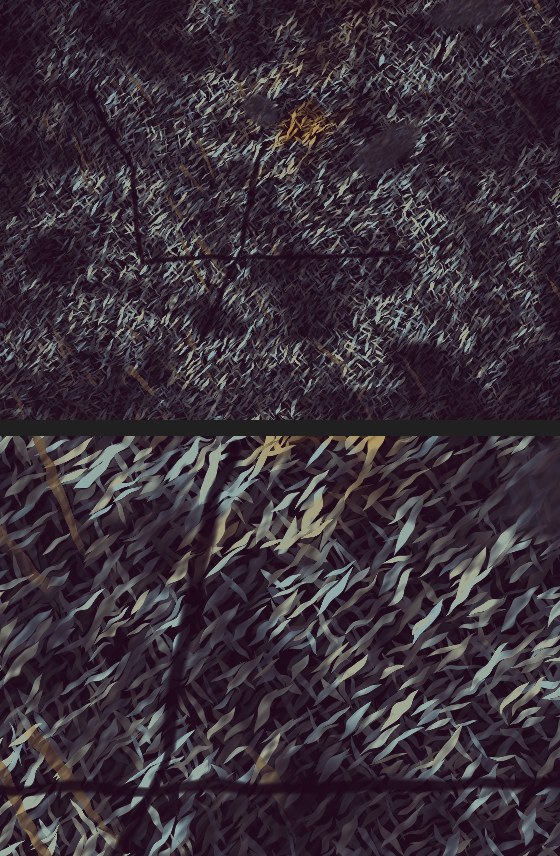
Top: the whole. Bottom: its middle third, enlarged.
This texture is drawn by a Shadertoy shader. Its source:

```glsl
// A thin rock section between crossed polarisers: pale slivers on plum black.
// Jittered grids of lens shaped flakes lie in two crossing directions; noise
// groups them in patches, and cracks, long laths and cloudy grains lie on top.

const vec3 VOID  = vec3(0.115, 0.028, 0.098);
const vec3 DUSK  = vec3(0.17, 0.12, 0.17);
const vec3 MAUVE = vec3(0.24, 0.19, 0.25);
const vec3 SLATE = vec3(0.29, 0.27, 0.31);
const vec3 STEEL = vec3(0.39, 0.40, 0.43);
const vec3 PALE  = vec3(0.56, 0.60, 0.59);
const vec3 OCHRE = vec3(0.68, 0.50, 0.23);
const vec3 COOL  = vec3(0.92, 1.02, 1.06);
const vec3 WARM  = vec3(1.06, 1.00, 0.88);

const float GRAIN_ANGLE = 0.84;           // main direction, radians
const float CROSS_ANGLE = -0.98;          // second direction
const vec2 BROAD_CELL = vec2(0.036, 0.0115);
const vec2 FINE_CELL  = vec2(0.023, 0.0080);
const vec2 CROSS_CELL = vec2(0.028, 0.0085);
const vec2 LATH_CELL  = vec2(0.190, 0.0200);
const float CONTRAST = 1.55;              // higher leaves fewer bright flakes
const float GAIN = 1.12;

vec3 hash(vec2 p) {
    vec3 q = fract(p.xyx * vec3(0.1031, 0.1030, 0.0973));
    q += dot(q, q.yxz + 33.33);
    return fract((q.xxy + q.yzz) * q.zyx);
}

// Smooth value noise, two independent channels
vec2 noise(vec2 p) {
    vec2 i = floor(p), f = fract(p);
    f = f * f * (3.0 - 2.0 * f);
    vec2 low = mix(hash(i).xy, hash(i + vec2(1, 0)).xy, f.x);
    vec2 high = mix(hash(i + vec2(0, 1)).xy, hash(i + vec2(1, 1)).xy, f.x);
    return mix(low, high, f.y);
}

vec2 fbm(vec2 p) {
    return 0.55 * noise(p) + 0.3 * noise(p * 2.1 + 7.3) + 0.15 * noise(p * 4.3 + 3.1);
}

mat2 rotation(float a) {
    return mat2(cos(a), sin(a), -sin(a), cos(a));
}

// Brightest flake at p: x is its light, y a random tone
vec2 flakes(vec2 p, float angle, vec2 cell, float bend, float seed) {
    vec2 aligned = p * rotation(angle);
    vec2 id = floor(aligned / cell);
    vec2 best = vec2(0.0, 0.5);
    for (int j = -2; j <= 2; j++)
    for (int i = -1; i <= 1; i++) {
        vec2 c = id + vec2(i, j);
        vec3 h = hash(c + seed), k = hash(c + seed + 57.0);
        vec2 centre = (c + 0.5 + 0.7 * (h.xy - 0.5)) * cell;
        vec2 halfSize = cell * vec2(0.45 + 0.3 * k.y, 0.2 + 0.2 * k.x);
        vec2 d = (aligned - centre) * rotation(bend + 0.5 * (k.x - 0.5)) / halfSize;
        float soft = max(0.25, 1.0 / (iResolution.y * halfSize.y));
        float cover = smoothstep(-0.5 * soft, 0.5 * soft, 1.0 - d.x * d.x - abs(d.y));
        float light = cover * pow(h.z, CONTRAST);
        if (light > best.x) best = vec2(light, k.z);
    }
    return best;
}

// Tapered dark line from a to b
float crack(vec2 p, vec2 a, vec2 b, float width) {
    vec2 ab = b - a;
    float t = clamp(dot(p - a, ab) / dot(ab, ab), 0.0, 1.0);
    float d = length(p - a - t * ab);
    return 1.0 - smoothstep(0.4 * width, width + 1.0 / iResolution.y, d);
}

// Soft ellipse, 1 at the centre
float blob(vec2 p, vec2 centre, float angle, vec2 radius) {
    vec2 d = (p - centre) * rotation(angle) / radius;
    return exp(-dot(d, d));
}

vec3 ramp(float v) {
    vec3 c = mix(VOID, DUSK, clamp(v / 0.2, 0.0, 1.0));
    c = mix(c, MAUVE, clamp((v - 0.2) / 0.2, 0.0, 1.0));
    c = mix(c, SLATE, clamp((v - 0.4) / 0.15, 0.0, 1.0));
    c = mix(c, STEEL, clamp((v - 0.55) / 0.2, 0.0, 1.0));
    return mix(c, PALE, clamp((v - 0.75) / 0.25, 0.0, 1.3));
}

void mainImage(out vec4 fragColor, in vec2 fragCoord) {
    vec2 p = fragCoord / iResolution.y;
    vec2 ragged = p + 0.005 * (noise(p * 95.0) - 0.5);
    vec2 bends = noise(p * 4.5 + 11.0) - 0.5;

    // Flakes in both directions
    vec2 flake = flakes(ragged, GRAIN_ANGLE, BROAD_CELL, 0.7 * bends.x, 3.0);
    vec2 fine = flakes(ragged, GRAIN_ANGLE - 0.15, FINE_CELL, 0.9 * bends.y, 131.0);
    vec2 cross = flakes(ragged, CROSS_ANGLE, CROSS_CELL, 0.8 * bends.x, 277.0);
    fine.x *= 0.88;
    cross.x *= 0.35 + 0.6 * noise(p * 6.0 + 40.0).x;
    if (fine.x > flake.x) flake = fine;
    if (cross.x > flake.x) flake = cross;

    // Patches, fine streaks and darker borders
    vec2 clump = fbm(p * 8.0 + 21.0);
    float patches = mix(0.4, 1.25, smoothstep(0.28, 0.66, clump.x));
    patches *= mix(0.6, 1.1, smoothstep(0.25, 0.6, noise(p * 19.0 + 5.0).y));
    float streak = noise(p * rotation(GRAIN_ANGLE) * vec2(110.0, 290.0)).x;
    float border = length((p - vec2(0.68, 0.42)) / vec2(1.0, 0.8));
    float light = GAIN * flake.x * patches * mix(0.62, 1.2, streak);
    light *= mix(1.15, 0.65, smoothstep(0.2, 0.9, border));
    light += 0.1 * streak * clump.y;

    // Ochre zone and sparse long laths
    float ochre = blob(p, vec2(0.71, 0.69), 0.6, vec2(0.14, 0.07));
    ochre += 0.4 * blob(p, vec2(0.78, 0.93), 0.7, vec2(0.24, 0.09));
    ochre *= smoothstep(0.3, 0.6, noise(p * rotation(0.6) * vec2(12.0, 30.0)).y);
    light *= 1.0 + 0.4 * ochre;
    vec2 lath = flakes(ragged, CROSS_ANGLE, LATH_CELL, 0.2 * bends.y, 409.0);
    float vein = smoothstep(0.76, 0.92, lath.x) * smoothstep(0.5, 0.62, clump.y);
    light = mix(light, 0.3 + 0.5 * streak, 0.7 * vein);

    // Cloudy grey grains
    float cloud = blob(p, vec2(1.10, 0.97), 0.1, vec2(0.12, 0.05));
    cloud += blob(p, vec2(0.62, 0.74), -0.6, vec2(0.05, 0.04));
    cloud += blob(p, vec2(0.93, 0.65), 0.6, vec2(0.11, 0.05));
    cloud = smoothstep(0.4, 0.65, cloud + 0.5 * (clump.y - 0.5));
    light = mix(light, 0.22 + 0.25 * streak * clump.x, 0.75 * cloud);

    // Dark winding cracks
    vec2 bent = p + 0.035 * (fbm(p * 9.0) - 0.5);
    float dark = crack(bent, vec2(0.21, 0.77), vec2(0.32, 0.59), 0.006);
    dark = max(dark, crack(bent, vec2(0.32, 0.59), vec2(0.34, 0.38), 0.007));
    dark = max(dark, crack(bent, vec2(0.63, 0.66), vec2(0.57, 0.42), 0.008));
    dark = max(dark, crack(bent, vec2(0.57, 0.42), vec2(0.48, 0.20), 0.005));
    dark = max(dark, crack(bent, vec2(0.35, 0.38), vec2(0.95, 0.39), 0.006));
    light *= 1.0 - 0.85 * dark;

    vec3 color = ramp(light) * mix(vec3(1), mix(COOL, WARM, flake.y), min(light * 2.0, 1.0));
    float gold = clamp(0.85 * ochre + 0.5 * vein, 0.0, 0.9) * (1.0 - cloud);
    color = mix(color, mix(VOID, OCHRE, min(light, 1.1)), gold);
    fragColor = vec4(color, 1.0);
}
```
